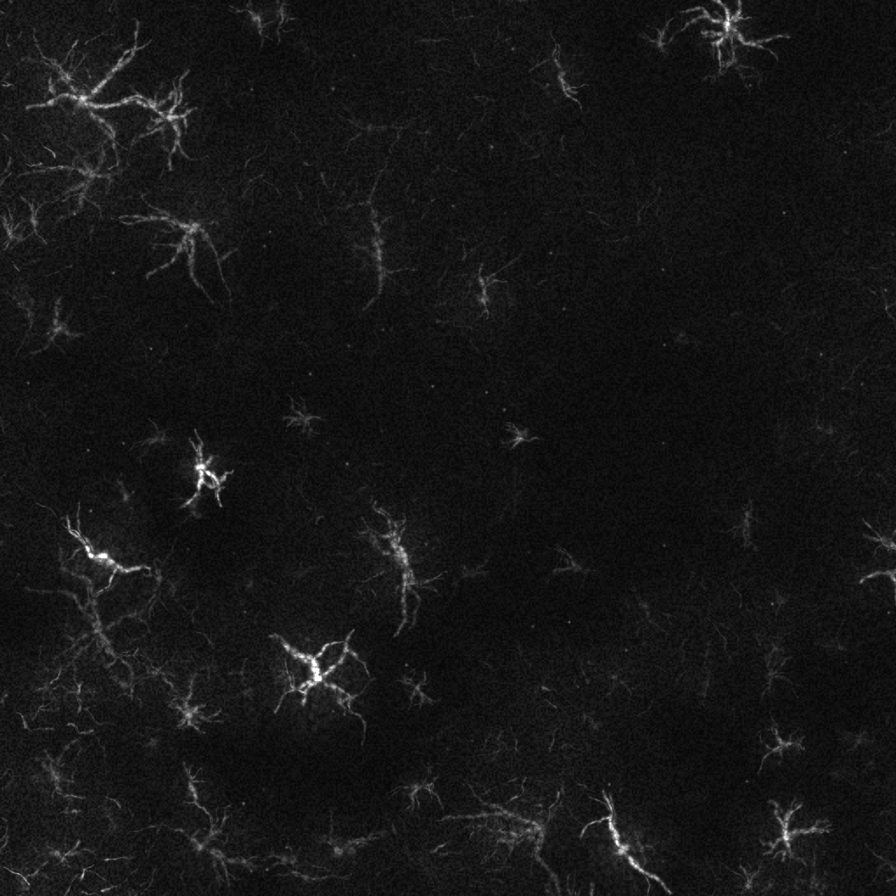
Reproduce this texture procedurally as a WebGL 2 fragment shader.

```glsl
#version 300 es
precision highp float;
// Scattered branching star cells glowing on a dark, grainy field.
// Each cell is a fan of bent, tapering fibres placed on jittered grids;
// layered sines give wobble and haze, cellular noise the beaded look.

uniform vec2 u_resolution;
out vec4 fragColor;

const float PI = 3.14159;
const float BASE_LEVEL = 0.054;
const float HAZE_LEVEL = 0.042;
const float GRAIN_LEVEL = 0.088;
const float GRAIN_SCALE = 512.0;
const float BEAD_SCALE = 130.0;
const float BRIGHT_GRID = 6.0;
const float DIM_GRID = 10.0;
const float HAIR_GRID = 26.0;
const float SPECK_GRID = 45.0;
const float BRIGHT_WIDTH = 0.0025;
const float DIM_WIDTH = 0.0017;
const float HAIR_WIDTH = 0.0014;
const float BRIGHT_GAIN = 1.1;
const float DIM_GAIN = 0.42;
const float HAIR_GAIN = 0.27;
const float LEAN = 2.1;          // common direction of stretched cells
const int MAX_ARMS = 9;

vec3 hash3(vec2 p) {
  vec3 q = fract(p.xyx * vec3(0.1031, 0.1030, 0.0973));
  q += dot(q, q.yxz + 33.33);
  return fract((q.xxy + q.yzz) * q.zyx);
}

float softGrain(vec2 p) {
  p -= 0.5;
  vec2 i = floor(p), f = smoothstep(0.0, 1.0, fract(p));
  vec2 e = vec2(1.0, 0.0);
  return mix(mix(hash3(i).x, hash3(i + e).x, f.x),
             mix(hash3(i + e.yx).x, hash3(i + e.xx).x, f.x), f.y);
}

// Distance to the nearest scattered point
float cellular(vec2 p) {
  vec2 home = floor(p);
  float nearest = 2.0;
  for (int k = 0; k < 9; k++) {
    vec2 id = home + vec2(k % 3, k / 3) - 1.0;
    nearest = min(nearest, distance(p, id + hash3(id).xy));
  }
  return nearest;
}

float layeredSines(vec2 p) {
  float sum = 0.0, gain = 0.5;
  for (int k = 0; k < 4; k++) {
    sum += gain * sin(p.x + 1.3 * sin(p.y + float(k))) * cos(p.y - 0.7 * p.x);
    p = mat2(1.5, 1.1, -1.1, 1.5) * p + 2.3;
    gain *= 0.6;
  }
  return sum;
}

// Chance of a cell: crowded low and left, sparse in the middle
float richness(vec2 p) {
  float low = smoothstep(0.5, 0.15, p.y);
  float left = smoothstep(0.6, 0.0, p.x);
  float middle = exp(-12.0 * dot(p - vec2(0.6, 0.55), p - vec2(0.6, 0.55)));
  return 0.36 + 0.42 * low + 0.17 * left - 0.25 * middle;
}

// Sideways offset of a fibre at t along its length
float sway(float t, float bend, float phase) {
  return bend * t * t + 0.08 * t * sin(9.0 * t + phase);
}

float fibre(vec2 p, float reach, float bend, float phase, float width) {
  float t = clamp(p.x / reach, 0.0, 1.0);
  float slope = 2.0 * bend * t + 0.7 * t * cos(9.0 * t + phase);
  float across = (p.y - reach * sway(t, bend, phase)) * inversesqrt(1.0 + slope * slope);
  float d = length(vec2(p.x - t * reach, across)) / (width * mix(1.15, 0.65, t));
  return exp(-d * d) * (1.0 - 0.6 * t);
}

vec2 turn(vec2 p, float angle) {
  float c = cos(angle), s = sin(angle);
  return vec2(c * p.x + s * p.y, c * p.y - s * p.x);
}

// Body with arms, each arm carrying one side branch
float starCell(vec2 p, float reach, float width, vec2 id, vec3 traits) {
  float spread = mix(0.6, PI, smoothstep(0.1, 0.8, traits.z));
  float axis = LEAN + 1.8 * (fract(traits.x * 17.0) - 0.5);
  int arms = 3 + int(traits.z * 6.9);
  float glow = exp(-dot(p, p) / (6.0 * width * width));
  for (int k = 0; k < MAX_ARMS; k++) {
    if (k >= arms) break;
    vec3 r = hash3(id * 7.0 + float(k) * 13.7 + 5.0);
    float bend = 1.5 * (r.z - 0.5), phase = 40.0 * r.x;
    float armReach = reach * mix(0.35, 1.0, r.y);
    vec2 q = turn(p, axis + spread * (r.x - 0.5) + PI * float(k % 2));
    float gain = mix(0.3, 1.0, fract(r.z * 9.0));
    float armWidth = width * mix(0.7, 1.25, gain);
    glow = max(glow, gain * fibre(q, armReach, bend, phase, armWidth));
    float fork = mix(0.25, 0.6, r.x);
    q -= armReach * vec2(fork, sway(fork, bend, phase));
    q = turn(q, r.y > 0.7 ? 0.8 : -0.7);
    glow = max(glow, 0.7 * gain * fibre(q, 0.55 * armReach, -bend, phase, 0.8 * width));
  }
  float halo = 0.1 * exp(-3.5 * dot(p, p) / (reach * reach));
  return glow + halo;
}

float cellLayer(vec2 uv, float grid, float width, float seed) {
  vec2 home = floor(uv * grid);
  float total = 0.0;
  for (int k = 0; k < 9; k++) {
    vec2 id = home + vec2(k % 3, k / 3) - 1.0 + seed;
    vec3 place = hash3(id), traits = hash3(id + 57.0);
    vec2 centre = (id - seed + 0.1 + 0.8 * place.xy) / grid;
    float reach = mix(0.22, 0.6, traits.x) / grid;
    vec2 p = uv - centre;
    if (place.z > richness(centre) || dot(p, p) > 4.0 * reach * reach) continue;
    total += mix(0.2, 1.0, traits.y * traits.y) * starCell(p, reach, width, id, traits);
  }
  return total;
}

// Short faint hairs between the cells
float hairLayer(vec2 uv) {
  vec2 home = floor(uv * HAIR_GRID);
  float total = 0.0;
  for (int k = 0; k < 27; k++) {
    vec2 id = home + vec2(k % 3, (k / 3) % 3) - 1.0;
    vec3 a = hash3(id + 91.0 + 40.0 * float(k / 9)), b = hash3(id + 23.0 + 40.0 * float(k / 9));
    vec2 p = turn(uv - (id + a.xy) / HAIR_GRID, LEAN + 5.0 * (b.x - 0.5));
    total += a.z * a.z * fibre(p, mix(0.3, 0.9, b.y) / HAIR_GRID, b.z - 0.5, 30.0 * a.x, HAIR_WIDTH);
  }
  return total;
}

float specks(vec2 uv) {
  vec2 id = floor(uv * SPECK_GRID);
  vec3 r = hash3(id + 311.0);
  float d = length(fract(uv * SPECK_GRID) - 0.2 - 0.6 * r.xy) / SPECK_GRID;
  return smoothstep(0.94, 1.0, r.z) * exp(-d * d / 2.5e-6);
}

void main() {
  vec2 uv = gl_FragCoord.xy / u_resolution.y;
  vec2 wobble = vec2(layeredSines(uv * 45.0), layeredSines(uv * 45.0 + 19.0));
  vec2 p = uv + 0.006 * wobble;

  float haze = clamp(0.45 + 0.8 * layeredSines(uv * 7.0 + 1.0), 0.0, 1.0);
  haze *= 0.4 + richness(uv);
  float beads = mix(1.35, 0.5, smoothstep(0.1, 0.8, cellular(uv * BEAD_SCALE)));

  float light = BRIGHT_GAIN * cellLayer(p, BRIGHT_GRID, BRIGHT_WIDTH, 3.0);
  light += DIM_GAIN * cellLayer(p, DIM_GRID, DIM_WIDTH, 140.0);
  light += DIM_GAIN * haze * cellLayer(p, DIM_GRID, DIM_WIDTH, 217.0);
  light += HAIR_GAIN * (0.08 + 1.6 * haze * haze) * hairLayer(p);
  light = light * beads + 0.3 * specks(uv);

  float grain = softGrain(uv * GRAIN_SCALE) - 0.5;
  float value = BASE_LEVEL + HAZE_LEVEL * haze + light;
  value += grain * (GRAIN_LEVEL * (0.7 + 0.5 * haze) + 0.4 * light);
  fragColor = vec4(vec3(clamp(value, 0.0, 1.0)), 1.0);
}
```
